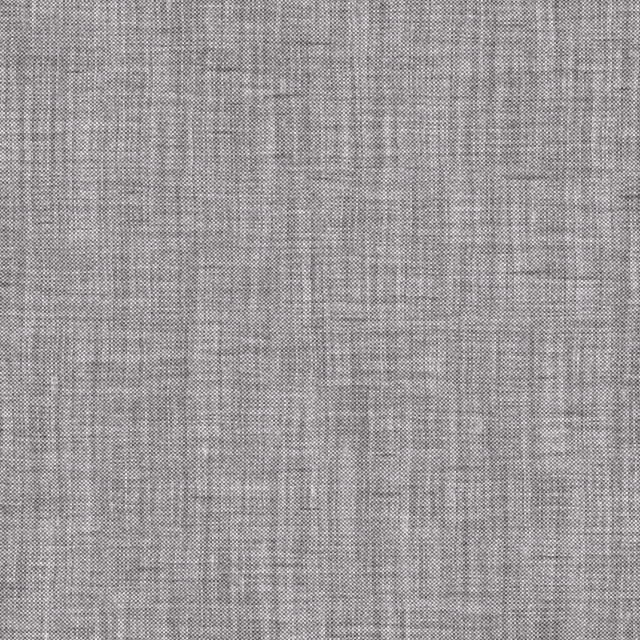
This texture is drawn by a WebGL 1 fragment shader. Its source:

```glsl
precision highp float;
// Plain-woven grey linen: pale upright warp crossing dark level weft.
// A sine checker makes the weave, noise along each thread varies its tone,
// and stretched cellular spots add dark weft slubs and pale warp slubs.

uniform vec2 u_resolution;

const float PI = 3.14159265;
const vec2 THREADS = vec2(308.0, 328.0); // warp and weft threads per canvas
const vec3 WEFT_DARK = vec3(0.325, 0.305, 0.313);
const vec3 WARP_LIGHT = vec3(0.855, 0.840, 0.850);

float hash(vec2 p, float seed) {
  vec3 q = fract(vec3(p.xyx + seed) * vec3(0.1031, 0.1130, 0.0973));
  q += dot(q, q.yzx + 33.33);
  return fract((q.x + q.y) * q.z);
}

// Smooth tone along one thread, from -0.5 to 0.5.
float threadTone(float id, float along, float seed) {
  float cell = floor(along);
  float start = hash(vec2(id, cell), seed);
  float end = hash(vec2(id, cell + 1.0), seed);
  return mix(start, end, smoothstep(0.0, 1.0, along - cell)) - 0.5;
}

// Fine two-dimensional fibre grain, from -0.5 to 0.5.
float fibreGrain(vec2 p, float seed) {
  float row = floor(p.y);
  float lower = threadTone(row, p.x, seed);
  float upper = threadTone(row + 1.0, p.x, seed);
  return mix(lower, upper, smoothstep(0.0, 1.0, p.y - row));
}

// Elongated soft spots, one at most in each jittered cell.
float slubs(vec2 uv, vec2 cells, vec2 radius, float share, float seed) {
  vec2 home = floor(uv * cells);
  float cover = 0.0;
  for (int j = -1; j <= 1; j++) {
    for (int i = -1; i <= 1; i++) {
      vec2 cell = home + vec2(float(i), float(j));
      vec2 jitter = vec2(hash(cell, seed), hash(cell, seed + 7.0));
      float size = hash(cell, seed + 13.0);
      float present = step(hash(cell, seed + 19.0), share);
      vec2 offset = uv - (cell + jitter) / cells;
      // Longer slubs are thinner.
      vec2 stretch = radius * mix(vec2(0.45), vec2(1.0), size * size);
      float spot = 1.0 - smoothstep(0.3, 1.0, length(offset / stretch));
      cover = max(cover, spot * present * mix(0.5, 1.0, jitter.x));
    }
  }
  return cover;
}

// Slow drift of the threads, in thread widths.
vec2 threadDrift(vec2 uv) {
  return vec2(
    0.45 * sin(uv.y * 17.0 + 2.0 * sin(uv.x * 9.0)) + 0.2 * sin(uv.y * 71.0 + uv.x * 23.0),
    0.45 * sin(uv.x * 19.0 + 2.0 * sin(uv.y * 11.0)) + 0.2 * sin(uv.x * 63.0 - uv.y * 29.0));
}

// Over-under checker, from -1 (weft on top) to 1 (warp on top).
float weave(vec2 thread) {
  vec2 wave = sin(PI * thread);
  return 2.0 * smoothstep(-1.0, 1.0, wave.x * wave.y) - 1.0;
}

void main() {
  float canvas = min(u_resolution.x, u_resolution.y);
  vec2 uv = gl_FragCoord.xy / canvas;
  vec2 thread = uv * THREADS + threadDrift(uv);
  vec2 id = floor(thread);

  // Uneven yarn: single threads, then loose bundles of neighbours.
  float warpTone = threadTone(id.x, uv.y * 9.0, 3.0)
    + 0.5 * threadTone(floor(id.x / 3.0), uv.y * 5.0, 11.0);
  float weftTone = threadTone(id.y, uv.x * 15.0, 23.0)
    + 0.4 * threadTone(floor(id.y / 2.0), uv.x * 8.0, 31.0);

  float darkSlub = slubs(uv, vec2(8.0, 15.0), vec2(0.05, 0.0055), 0.5, 41.0);
  float knot = slubs(uv, vec2(6.0), vec2(0.013, 0.006), 0.55, 59.0);
  float paleSlub = slubs(uv, vec2(9.0, 7.0), vec2(0.009, 0.023), 0.55, 83.0);
  darkSlub = max(darkSlub, knot);

  // Fade the weave out when threads become finer than a pixel.
  float resolved = smoothstep(0.7, 1.4, canvas / THREADS.y);
  float contrast = 0.34 * resolved * (1.0 - 0.55 * paleSlub);

  float tone = 0.56 + contrast * weave(thread);
  tone += 0.25 * warpTone + 0.22 * weftTone;
  tone += 0.36 * fibreGrain(uv * 430.0, 101.0);
  tone += 0.20 * paleSlub - 0.24 * darkSlub;

  vec3 color = mix(WEFT_DARK, WARP_LIGHT, clamp(tone, -0.15, 1.12));
  gl_FragColor = vec4(color, 1.0);
}
```
